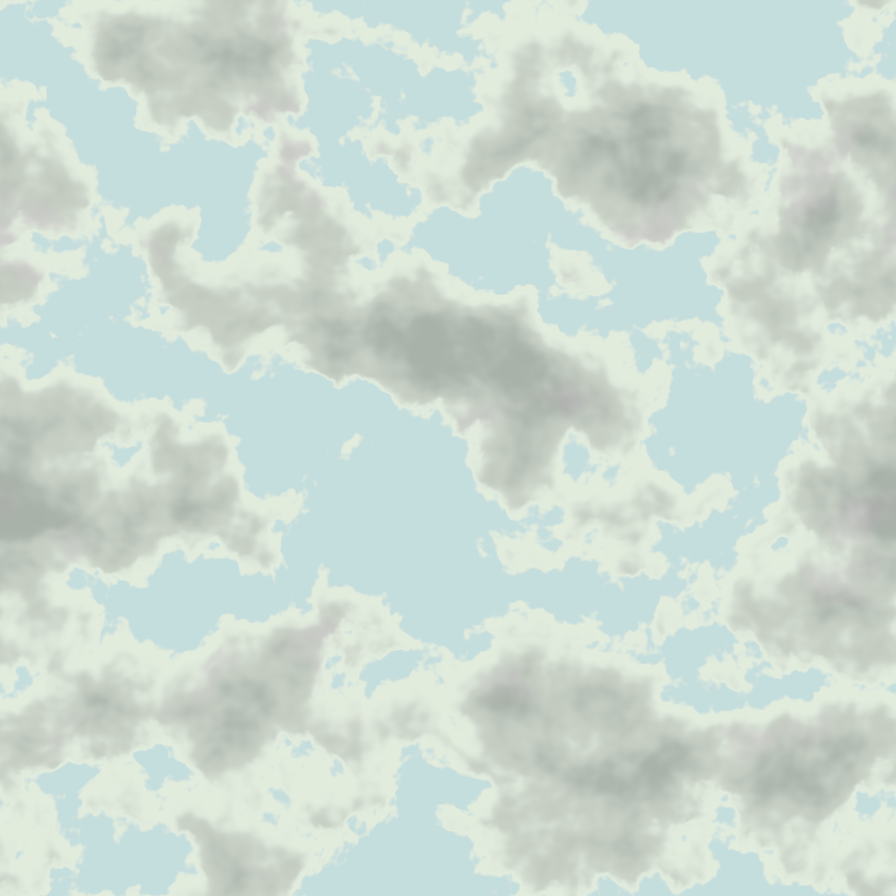
A Shadertoy shader for this texture:

```glsl
// Broken, overcast clouds on a pale blue sky, tiling in both directions.
// A wrapping gradient-noise sum cuts the crinkled cloud outlines;
// a softer sum of the same octaves shades cream rims into grey cores.

#define CELLS vec2(3.0, 5.0)            // whole noise cells per canvas
#define GAIN 0.56                       // strength of each finer octave
#define SKY_LEVEL -0.60                 // density where cloud begins
#define EDGE_WIDTH 0.30                 // softness of the outline
#define WARP 0.005                      // curl of the outlines
#define SHADE_DROP 0.010                // shadows sit below the cores
#define SKY vec3(0.770, 0.866, 0.866)
#define CREAM vec3(0.884, 0.924, 0.868)
#define GREY vec3(0.780, 0.812, 0.772)
#define DARK vec3(0.662, 0.700, 0.662)
#define MAUVE vec3(0.010, -0.014, 0.010) // tint added in a few patches

// Integer hash giving a unit gradient for a lattice point.
vec2 latticeGradient(vec2 cell, float seed) {
    uvec3 h = uvec3(uint(cell.x), uint(cell.y), uint(seed));
    uint n = h.x * 1597u + h.y * 51749u + h.z * 96557u + 7919u;
    n = (n ^ (n >> 15)) * 73939u;
    n = (n ^ (n >> 13)) * 49157u;
    n ^= n >> 16;
    float angle = float(n & 65535u) * 6.283185 / 65536.0;
    return vec2(cos(angle), sin(angle));
}

float cornerValue(vec2 cell, vec2 corner, vec2 f, vec2 period, float seed) {
    return dot(latticeGradient(mod(cell + corner, period), seed), f - corner);
}

// Gradient noise that wraps after a whole number of cells.
float wrapNoise(vec2 p, vec2 period, float seed) {
    vec2 cell = floor(p);
    vec2 f = p - cell;
    vec2 s = f * f * f * (f * (f * 6.0 - 15.0) + 10.0);
    float a = cornerValue(cell, vec2(0, 0), f, period, seed);
    float b = cornerValue(cell, vec2(1, 0), f, period, seed);
    float c = cornerValue(cell, vec2(0, 1), f, period, seed);
    float d = cornerValue(cell, vec2(1, 1), f, period, seed);
    return mix(mix(a, b, s.x), mix(c, d, s.x), s.y);
}

// Sum of octaves with a spread of about one: broad ones lie flat,
// fine ones become round.
float cloudNoise(vec2 uv, int octaves, float seed) {
    vec2 period = CELLS;
    float sum = 0.0;
    float amplitude = 3.85;
    for (int i = 0; i < octaves; i++) {
        float octave = float(i);
        vec2 shift = fract(vec2(0.37, 0.61) * (octave + 1.0));
        sum += amplitude * wrapNoise(uv * period + shift, period, seed + octave);
        amplitude *= GAIN;
        period = period * 2.0 + vec2(2.0, 0.0);
    }
    return sum;
}

void mainImage(out vec4 fragColor, in vec2 fragCoord) {
    vec2 uv = fragCoord / iResolution.xy;

    // Curl the coordinates slightly to hide the lattice.
    vec2 curl = vec2(cloudNoise(uv, 3, 20.0), cloudNoise(uv, 3, 30.0));
    vec2 p = uv + WARP * curl;

    // Crinkled density for outlines, smooth density for shading.
    float depth = cloudNoise(p, 6, 3.0) - SKY_LEVEL;
    float core = cloudNoise(p + vec2(0.0, SHADE_DROP), 5, 3.0) - SKY_LEVEL;
    float mottle = cloudNoise(uv, 4, 40.0);

    // Cream rim, grey body, dark core.
    float shade = (core - 0.20) / 2.4 + 0.05 * mottle;
    shade = clamp(shade, 0.0, 1.4) * smoothstep(0.05, 0.75, depth);
    vec3 cloud = mix(CREAM, GREY, smoothstep(0.04, 0.5, shade));
    cloud = mix(cloud, DARK, smoothstep(0.42, 1.20, shade));

    // Faint mauve patches among the greenish greys.
    float tint = smoothstep(0.8, 1.8, cloudNoise(uv, 4, 50.0));
    cloud += MAUVE * tint * smoothstep(0.1, 0.4, shade);

    float cover = smoothstep(0.0, EDGE_WIDTH, depth);
    fragColor = vec4(mix(SKY, cloud, cover), 1.0);
}
```
